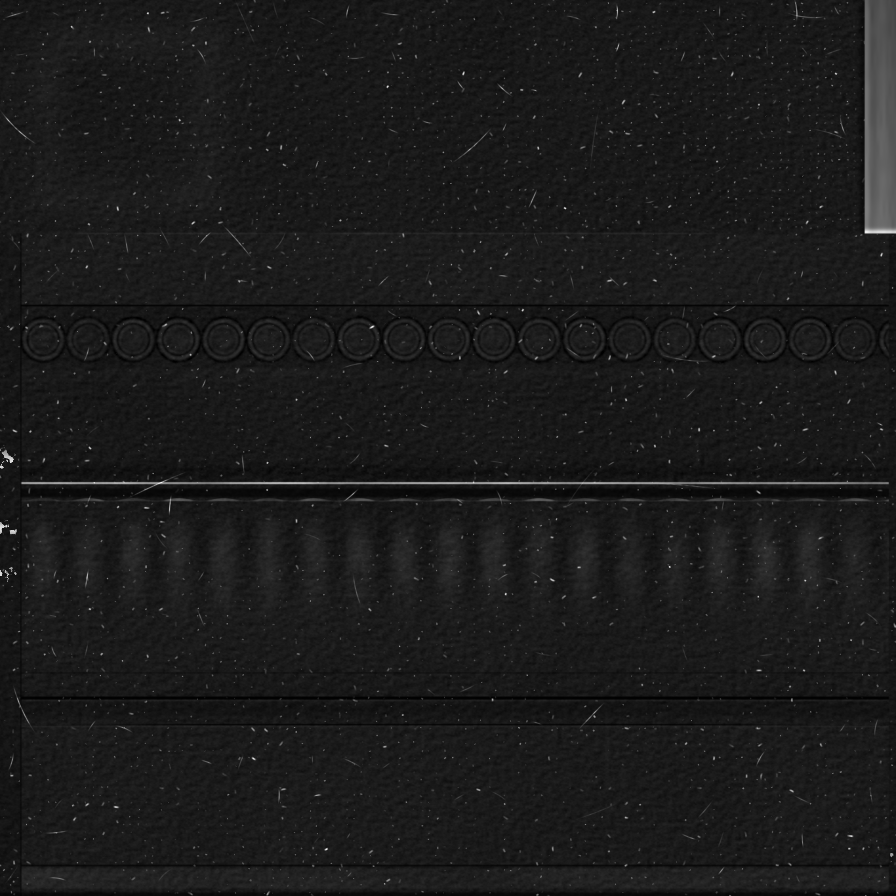
Reproduce this texture map procedurally as a WebGL 2 fragment shader.

```glsl
#version 300 es
precision highp float;
uniform vec2 u_resolution;
out vec4 outColor;

float hash(vec2 p) {
  vec3 q = fract(vec3(p.xyx) * 0.1031);
  q += dot(q, q.yzx + 33.33);
  return fract((q.x + q.y) * q.z);
}
float noise(vec2 p) {
  vec2 i = floor(p), f = fract(p);
  f = f * f * (3.0 - 2.0 * f);
  return mix(mix(hash(i), hash(i + vec2(1, 0)), f.x),
             mix(hash(i + vec2(0, 1)), hash(i + vec2(1, 1)), f.x), f.y);
}
float fbm(vec2 p) {
  float sum = 0.0, amp = 0.5;
  for (int i = 0; i < 4; i++) {
    sum += amp * noise(p);
    p = p * 2.03 + 17.1;
    amp *= 0.5;
  }
  return sum;
}
float stroke(float d, float halfWidth) {
  float aa = 0.8 / u_resolution.y;
  return 1.0 - smoothstep(halfWidth - aa, halfWidth + aa, abs(d));
}
float band(float x, float from, float to, float soft) {
  return smoothstep(from - soft, from + soft, x) * (1.0 - smoothstep(to - soft, to + soft, x));
}
float glow(float x, float centre, float size) {
  float d = (x - centre) / size;
  return exp(-d * d);
}

// One randomly turned, slightly bent mark per chosen cell
float marks(vec2 p, float scale, float chance, float halfLength, float halfWidth) {
  vec2 cell = floor(p * scale), id = cell + scale * 3.7;
  vec2 mid = (cell + 0.5) / scale;
  float crowd = 0.4 + 1.2 * noise(mid * 9.0);
  crowd += 1.4 * smoothstep(0.4, 0.95, mid.x) * (1.0 - step(0.26, mid.y));
  if (hash(id) > chance * crowd) return 0.0;
  vec2 d = (fract(p * scale) - 0.35 - 0.3 * vec2(hash(id + 5.3), hash(id + 9.1))) / scale;
  float a = 6.2832 * hash(id + 13.7);
  d = mat2(cos(a), -sin(a), sin(a), cos(a)) * d;
  float reach = halfLength * (0.3 + 0.7 * hash(id + 21.9));
  d.y += (hash(id + 27.2) - 0.5) * 0.3 * d.x * d.x / reach;
  float fade = 1.0 - smoothstep(0.2 * reach, reach, abs(d.x));
  float broken = 0.35 + 0.9 * noise(p * 280.0);
  return stroke(d.y, halfWidth) * fade * broken * (0.2 + 0.8 * pow(hash(id + 31.4), 2.0));
}

void main() {
  vec2 p = gl_FragCoord.xy / u_resolution;
  p.y = 1.0 - p.y; // measured downward from the top
  float lower = smoothstep(0.259, 0.262, p.y);
  float inside = band(p.x, 0.0234, 0.992, 0.001);

  // Nineteen shared columns for rings and flutes
  float column = (p.x - 0.0482) / 0.05035;
  float index = floor(column + 0.5), along = column - index;
  float tone = 0.8 + 0.4 * hash(vec2(index, 4.0));
  float flute = 0.5 + 0.5 * cos(6.2832 * along);

  // Base and horizontal bands
  float shade = 0.083 + 0.02 * fbm(p * 9.0);
  shade += inside * (0.013 * band(p.y, 0.262, 0.341, 0.002) + 0.012 * glow(p.y, 0.416, 0.008));
  shade += inside * (0.009 * band(p.y, 0.6, 0.748, 0.03) + 0.008 * band(p.y, 0.81, 0.965, 0.002));
  shade += 0.045 * band(p.y, 0.969, 0.992, 0.002) * inside * (0.4 + noise(p * vec2(8, 40)));
  shade -= 0.025 * glow(p.y, 0.527, 0.009) * inside;

  // Soft square panel
  vec2 box = abs(p - vec2(0.143, 0.133)) - vec2(0.085, 0.082);
  float panel = length(max(box, 0.0)) + min(max(box.x, box.y), 0.0);
  shade += 0.03 * glow(panel, 0.004, 0.02) * (0.2 + fbm(p * 24.0));

  // Ring frieze
  float r = length(vec2(along * 0.05035, p.y - 0.379));
  float ring = 0.065 * glow(r, 0.0207, 0.0022) + 0.04 * glow(r, 0.0148, 0.0018);
  ring += 0.03 * (1.0 - smoothstep(0.007, 0.015, r));
  ring -= 0.055 * glow(r, 0.0248, 0.0017) + 0.035 * glow(r, 0.0177, 0.0012);
  ring *= tone * (0.5 + fbm(p * 150.0));
  shade += band(p.y, 0.343, 0.412, 0.002) * inside * (ring - 0.006);

  // Flutes fading downward
  float rise = smoothstep(0.562, 0.61, p.y) * (1.0 - smoothstep(0.61, 0.71, p.y));
  shade += inside * rise * (0.075 * flute * tone * (0.4 + 1.2 * fbm(p * 45.0)) - 0.016);

  // Fine relief grain
  vec2 grit = p * vec2(170.0, 250.0);
  shade += 0.065 * (fbm(grit) - fbm(grit + vec2(0.6, 0.8)));
  shade += 0.026 * (noise(p * 470.0) - 0.5);

  // Grooves and raised mouldings
  float groove = 0.8 * stroke(p.y - 0.341, 0.001) + 0.9 * stroke(p.y - 0.779, 0.0016);
  groove += 0.6 * band(p.y, 0.545, 0.555, 0.002) + 0.6 * stroke(p.y - 0.966, 0.001);
  groove += 0.7 * stroke(p.y - 0.8086, 0.0008) * band(p.x, 0.14, 0.85, 0.1);
  groove += 0.3 * stroke(p.y - 0.751, 0.0008) + 0.18 * band(p.y, 0.783, 0.8, 0.004);
  shade *= 1.0 - inside * min(groove, 0.9);
  float gleam = 0.4 + 0.25 * noise(vec2(p.x * 30.0, 2.0)) - 0.25 * abs(p.x - 0.4);
  shade += inside * gleam * stroke(p.y - 0.5392, 0.0012);
  float lip = stroke(p.y - 0.5592 + 0.0015 * flute, 0.0006 + 0.001 * flute);
  shade += inside * lip * (0.06 + 0.2 * smoothstep(0.1, 0.5, flute) * noise(vec2(p.x * 70.0, 5.0)));
  shade += 0.05 * stroke(p.y - 0.2606, 0.001) * smoothstep(0.4, 0.6, noise(vec2(p.x * 6.0, 8.0)));
  shade += inside * 0.03 * (stroke(p.y - 0.782, 0.0008) + stroke(p.y - 0.811, 0.0008));

  // Side margins
  shade *= 1.0 - 0.12 * lower * (1.0 - inside) - 0.4 * lower * stroke(p.x - 0.0234, 0.001);
  shade *= 1.0 - 0.6 * smoothstep(0.994, 0.998, p.y);

  // Specks and scratches
  float wear = 0.7 * marks(p, 120.0, 0.2, 0.0022, 0.0006);
  wear += 1.1 * marks(p + 0.31, 60.0, 0.2, 0.0045, 0.0009);
  wear += marks(p + 0.17, 24.0, 0.22, 0.014, 0.0005) + marks(p + 0.53, 8.0, 0.26, 0.042, 0.0005);
  shade += 0.7 * wear;

  // Chipped paint along the edges
  float zone = glow(p.y, 0.517, 0.018) + glow(p.y, 0.59, 0.012) + glow(p.y, 0.643, 0.015);
  zone = (zone + 0.45 * band(p.y, 0.29, 0.38, 0.02)) * (1.0 - smoothstep(0.016, 0.022, p.x));
  zone += 0.7 * smoothstep(0.99, 0.995, p.x) * glow(p.y, 0.957, 0.02);
  shade += 0.8 * min(zone, 1.0) * smoothstep(0.5, 0.58, fbm(p * 150.0) * (0.45 + 0.65 * zone));

  // Pale metal strip in the upper right corner
  shade *= 1.0 - 0.5 * glow(p.x, 0.963, 0.004) * (1.0 - lower);
  float metal = 0.27 + 0.4 * p.y + 0.12 * glow(p.x, 0.967, 0.004) + 0.05 * glow(p.x, 0.985, 0.008);
  metal += 0.5 * glow(p.y, 0.26, 0.004) + 0.03 * (noise(p * vec2(300, 60)) - 0.5);
  shade = mix(shade, metal, smoothstep(0.964, 0.966, p.x) * (1.0 - lower));
  outColor = vec4(vec3(clamp(shade, 0.0, 1.0)), 1.0);
}
```
